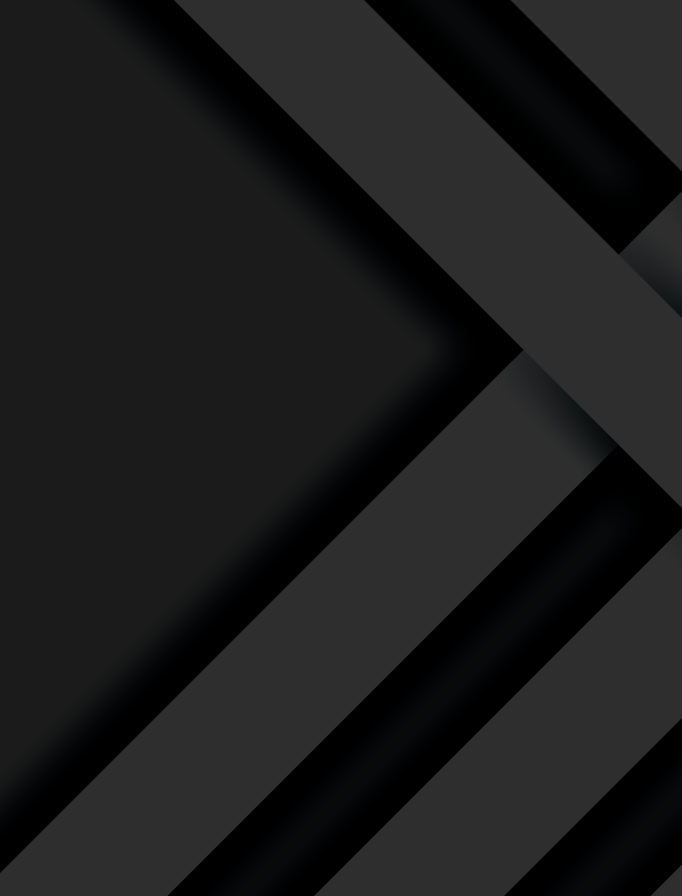
A Shadertoy shader for this background:

```glsl
// Dark layered paper: diagonal strips cross at right angles above a charcoal
// sheet. Each diagonal axis repeats one strip from its first edge onward, and
// soft shadows come from the distances to the neighbouring strip edges.

const vec3 SHEET_COLOR = vec3(0.106, 0.106, 0.105);
const vec3 STRIP_COLOR = vec3(0.181);
const vec3 SHADOW_TINT = vec3(1.22, 1.05, 0.96);  // falloff power per channel

// Lengths along x + y and x - y, in canvas heights
const float PERIOD        = 0.3757;
const float STRIP_WIDTH   = 0.2122;
const float FALLING_START = 1.1940;
const float RISING_START  = -0.0254;

const float SHADOW_CORE  = 0.030;  // fully black next to an edge
const float SHADOW_REACH = 0.120;  // end of the shadow on the sheet
const float CAST_REACH   = 0.080;  // end of the shadow on lower strips
const float CAST_MIN     = 0.22;   // its strength at the strip's upper edge
const float CAST_MAX     = 0.85;   // and at its lower edge

// Signed distance to the nearest strip, with t = 0 at the first edge
float stripDistance(float t) {
    float index = max(0.0, floor((t - 0.5 * STRIP_WIDTH) / PERIOD + 0.5));
    float center = index * PERIOD + 0.5 * STRIP_WIDTH;
    return abs(t - center) - 0.5 * STRIP_WIDTH;
}

// Light reaching the sheet between the previous and the next strip
float gapLight(float t) {
    float cell = floor(t / PERIOD);
    float toNext = max(cell + 1.0, 0.0) * PERIOD - t;
    float toPrevious = cell < 0.0 ? 1.0 : t - cell * PERIOD - STRIP_WIDTH;
    return smoothstep(SHADOW_CORE, SHADOW_REACH, toNext)
         * smoothstep(SHADOW_CORE, SHADOW_REACH, toPrevious);
}

// Antialiased coverage of a diagonal strip
float coverage(float dist) {
    return clamp(0.5 - dist * iResolution.y / 1.41421, 0.0, 1.0);
}

void mainImage(out vec4 fragColor, in vec2 fragCoord) {
    vec2 p = fragCoord / iResolution.y;
    float falling = p.x + p.y - FALLING_START;
    float rising = p.x - p.y - RISING_START;
    float fallingDist = stripDistance(falling);
    float risingDist = stripDistance(rising);

    // Sheet with cool, soft shadows in the gaps
    float light = gapLight(falling) * gapLight(rising);
    vec3 color = SHEET_COLOR * pow(vec3(light), SHADOW_TINT);

    // Rising strips, shaded where they pass below the falling ones
    float across = clamp(mod(rising, PERIOD) / STRIP_WIDTH, 0.0, 1.0);
    float castShadow = 1.0 - smoothstep(-0.01, CAST_REACH, fallingDist);
    float shade = 1.0 - castShadow * mix(CAST_MIN, CAST_MAX, across);
    vec3 risingColor = STRIP_COLOR * pow(vec3(shade), SHADOW_TINT);
    color = mix(color, risingColor, coverage(risingDist));

    // Falling strips on top
    color = mix(color, STRIP_COLOR, coverage(fallingDist));

    fragColor = vec4(color, 1.0);
}
```
